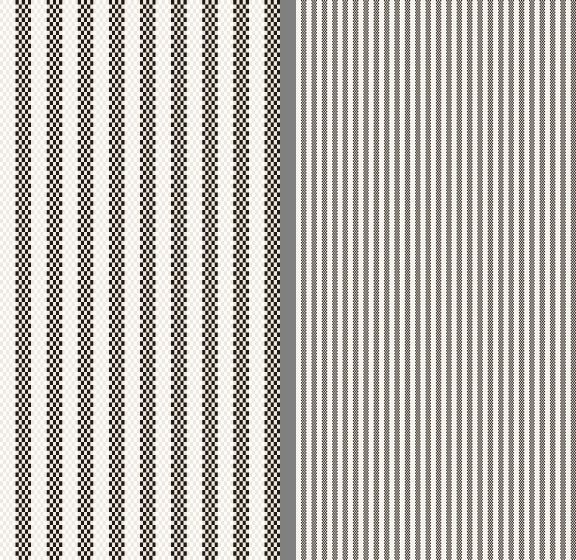
Left, the tile; right, the same tile 3 across and 3 down.
Write a WebGL 1 fragment shader that draws this pattern.

```glsl
precision highp float;
// Plain-woven striped cloth: 90 warp threads cross 128 weft threads in a checker.
// The warp is dyed in nine pairs of stripes, five white then five black threads;
// the weft is cream throughout. Edges are smoothed by averaging samples per pixel.

uniform vec2 u_resolution;

// Colour of the thread lying on top; cloth is measured in thread widths.
vec3 weave(vec2 cloth) {
  vec2 thread = floor(cloth);

  // Warp dye: the second half of every ten threads is black.
  float blackStripe = step(5.0, mod(thread.x, 10.0));
  vec3 warp = mix(vec3(0.995, 0.99, 0.985), vec3(0.12, 0.09, 0.08), blackStripe);
  vec3 weft = vec3(0.93, 0.915, 0.87);

  // Over-and-under crossing: the warp is on top where the thread sum is even.
  float weftOnTop = mod(thread.x + thread.y, 2.0);
  return mix(warp, weft, weftOnTop);
}

void main() {
  vec2 threadCount = vec2(90.0, 128.0);
  vec3 color = vec3(0.0);

  // Average a 4 by 4 grid of samples inside the pixel.
  for (int j = 0; j < 4; j++) {
    for (int i = 0; i < 4; i++) {
      vec2 offset = (vec2(float(i), float(j)) + 0.5) / 4.0 - 0.5;
      vec2 uv = (gl_FragCoord.xy + offset) / u_resolution;
      color += weave(uv * threadCount);
    }
  }
  gl_FragColor = vec4(color / 16.0, 1.0);
}
```
